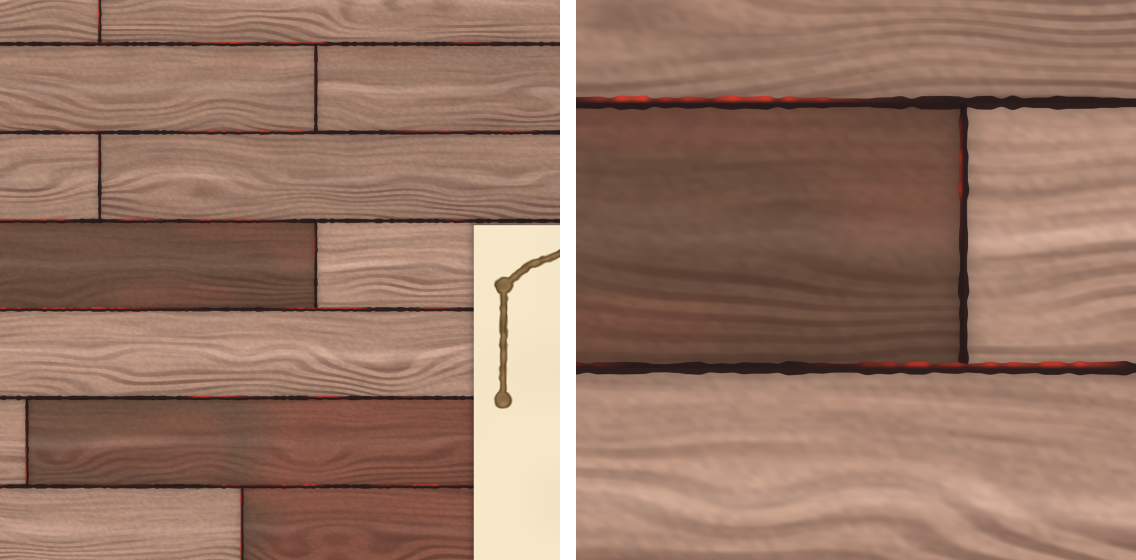
Left, the full canvas; right, a detail of the centre.
Give the GLSL for this texture, as a Shadertoy shader.

```glsl
const float ROW_HEIGHT = 0.158;
const float FIRST_SEAM = 0.1315;
const float SEAM_HALF = 0.0032;
const float JOINT_HALF = 0.0026;
const float GRAIN_STRENGTH = 0.52;
const vec2 PANEL_CORNER = vec2(0.846, 0.598);
const float ROD_HALF = 0.0065;
const float KNOB_RADIUS = 0.016;

const vec3 PALE_WOOD = vec3(0.75, 0.60, 0.52);
const vec3 DARK_WOOD = vec3(0.42, 0.31, 0.25);
const vec3 RED_WOOD = vec3(0.57, 0.34, 0.28);
const vec3 GRAIN_COLOR = vec3(0.29, 0.18, 0.15);
const vec3 SEAM_COLOR = vec3(0.14, 0.09, 0.09);
const vec3 EMBER_COLOR = vec3(0.85, 0.22, 0.15);
const vec3 PANEL_COLOR = vec3(0.96, 0.90, 0.78);
const vec3 ROD_COLOR = vec3(0.55, 0.43, 0.29);
const vec3 ROD_EDGE = vec3(0.38, 0.29, 0.15);

// Per row, from the bottom: joint position and darkness on either side
const float JOINT_X[7] = float[7](0.432, 0.048, -1.0, 0.564, 0.178, 0.564, 0.178);
const float LEFT_TONE[7] = float[7](0.12, 0.15, 0.1, 1.0, 0.15, 0.3, 0.2);
const float RIGHT_TONE[7] = float[7](1.0, 0.95, 0.1, 0.1, 0.3, 0.35, 0.25);

float hash(vec2 p) {
    vec3 q = fract(p.xyx * 0.1031);
    q += dot(q, q.yzx + 33.33);
    return fract((q.x + q.y) * q.z);
}

float noise(vec2 p) {
    vec2 cell = floor(p), f = fract(p);
    f = f * f * (3.0 - 2.0 * f);
    return mix(mix(hash(cell), hash(cell + vec2(1, 0)), f.x),
               mix(hash(cell + vec2(0, 1)), hash(cell + vec2(1, 1)), f.x), f.y);
}

float segment(vec2 p, vec2 a, vec2 b) {
    vec2 ab = b - a;
    return length(p - a - ab * clamp(dot(p - a, ab) / dot(ab, ab), 0.0, 1.0));
}

// Coverage of a shape from its signed distance
float fill(float d, float px) {
    return smoothstep(px, -px, d);
}

vec3 plank(vec2 uv, float v, float tone, float seed) {
    vec2 p = vec2(uv.x, v * ROW_HEIGHT) + vec2(seed * 3.7, seed * 1.3);
    float heart = smoothstep(0.75, 0.25, v);

    // Rings bend around slow swells; fine fibres run along the plank
    float swell = noise(p * vec2(4.5, 13.0)) + 0.4 * noise(p * vec2(11.0, 25.0));
    float phase = p.y * 75.0 + swell * mix(2.0, 4.5, heart);
    float ring = smoothstep(0.25, 0.95, 0.5 + 0.5 * cos(6.2832 * phase));
    ring *= mix(0.3, 0.9, heart) * noise(p * vec2(6.0, 40.0) + 7.0);
    float fibre = noise(vec2(p.x * 14.0, p.y * 230.0 + swell * 7.0));
    float streak = noise(vec2(p.x * 3.0, p.y * 55.0 + swell * 3.0));
    float weave = noise(vec2(p.x * 190.0 + p.y * 110.0, p.y * 260.0));

    vec3 col = mix(PALE_WOOD, DARK_WOOD, tone);
    float glow = smoothstep(0.45, 0.56, uv.x + 0.05 * swell) * step(seed, 4.0);
    glow += 0.5 * smoothstep(0.6, 0.9, noise(p * vec2(7.0, 16.0) + 3.0));
    col = mix(col, RED_WOOD, 0.75 * clamp(glow, 0.0, 1.0) * tone);
    col *= 0.94 + 0.13 * streak + 0.09 * (weave - 0.5);
    col = mix(col, GRAIN_COLOR, GRAIN_STRENGTH * (ring + 0.35 * fibre * fibre));

    // Pale stripe along the middle
    float stripe = exp(-pow((v - 0.5 + 0.06 * (swell - 0.7)) / 0.07, 2.0));
    return col + 0.055 * stripe * (0.5 + streak);
}

// Dark gap with glowing flecks on one side
vec3 drawGap(vec3 col, float d, float along, float halfWidth, float px) {
    float patches = smoothstep(0.4, 0.8, noise(vec2(along * 14.0, 5.0)));
    float flecks = noise(vec2(along * 150.0, 2.0));
    float ember = patches * (0.35 + 0.65 * flecks) * smoothstep(-0.3, 0.8, d / halfWidth);
    float rough = halfWidth * (0.75 + 0.6 * flecks);
    col *= 1.0 - 0.25 * exp(-abs(d) / (2.0 * halfWidth));
    return mix(col, mix(SEAM_COLOR, EMBER_COLOR, ember), 0.92 * fill(abs(d) - rough, px));
}

vec3 drawPanel(vec2 uv, float px) {
    vec3 col = PANEL_COLOR * (0.985 + 0.03 * noise(uv * 9.0));
    vec2 top = vec2(0.900, 0.490), bottom = vec2(0.898, 0.286);
    vec2 bend = vec2(0.945, 0.526), end = vec2(1.02, 0.555);
    float rod = min(segment(uv, top, bottom), min(segment(uv, top, bend), segment(uv, bend, end)));
    float knobs = min(length(uv - top), length(uv - bottom)) - KNOB_RADIUS;
    float d = min(rod - ROD_HALF, knobs) + 0.003 * (noise(uv * 120.0) - 0.5);
    vec3 ink = mix(ROD_COLOR, ROD_EDGE, smoothstep(-0.006, -0.001, d));
    return mix(col, ink * (0.85 + 0.3 * noise(uv * 90.0)), fill(d, px + 0.001));
}

void mainImage(out vec4 fragColor, in vec2 fragCoord) {
    vec2 uv = fragCoord / iResolution.xy;
    float px = 0.75 / iResolution.y;

    // Planks
    float level = (uv.y - FIRST_SEAM) / ROW_HEIGHT + 1.0;
    int row = clamp(int(floor(level)), 0, 6);
    float joint = uv.x - JOINT_X[row];
    float tone = joint < 0.0 ? LEFT_TONE[row] : RIGHT_TONE[row];
    float seed = float(row) * 2.0 + step(0.0, joint) + 1.0;
    vec3 col = plank(uv, fract(level), tone, seed);

    // Joints and seams
    col = drawGap(col, -joint, uv.y + 2.0, JOINT_HALF, px);
    float seam = (level - round(level)) * ROW_HEIGHT;
    col = drawGap(col, seam, uv.x + round(level) * 3.1, SEAM_HALF, px);

    // Panel with a soft shadow
    float panel = max(PANEL_CORNER.x - uv.x, uv.y - PANEL_CORNER.y);
    col *= 1.0 - 0.3 * exp(-max(panel, 0.0) / 0.006);
    col = mix(col, drawPanel(uv, px), fill(panel, px));
    fragColor = vec4(clamp(col, 0.0, 1.0), 1.0);
}
```
